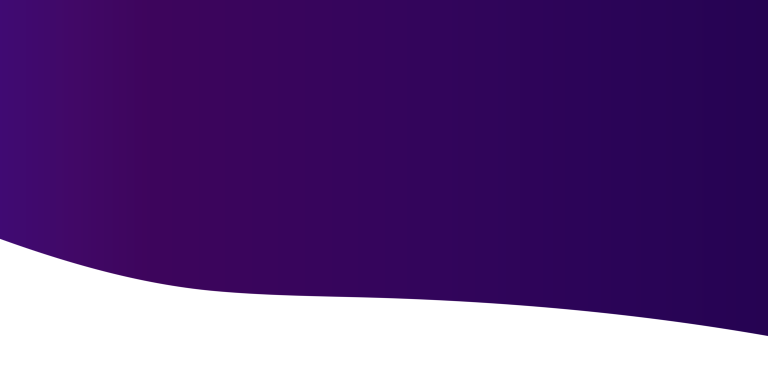
A Shadertoy shader for this background:

```glsl
// A deep violet field that darkens to indigo on the right, above a white wave.
// Colour comes from linear gradient stops; the wave edge is a chain of cubic
// Hermite spans, smoothed by its distance to the pixel centre.

#define PAPER vec3(1.0)
#define EDGE_SOFTNESS 0.7
#define STOP_COUNT 6
#define KNOT_COUNT 4

// Gradient stops: red, green, blue, horizontal position
const vec4 STOPS[STOP_COUNT] = vec4[](
    vec4(0.250, 0.040, 0.450, 0.00),
    vec4(0.254, 0.032, 0.400, 0.10),
    vec4(0.240, 0.018, 0.361, 0.20),
    vec4(0.206, 0.020, 0.361, 0.50),
    vec4(0.166, 0.016, 0.342, 0.80),
    vec4(0.147, 0.012, 0.322, 1.00));

// Wave knots: horizontal position, height, slope
const vec3 KNOTS[KNOT_COUNT] = vec3[](
    vec3(0.00, 0.378, -0.720),
    vec3(0.28, 0.242, -0.180),
    vec3(0.50, 0.224, -0.065),
    vec3(1.00, 0.125, -0.350));

vec3 fieldColor(float x) {
    vec3 color = STOPS[0].rgb;
    for (int i = 1; i < STOP_COUNT; i++) {
        float t = (x - STOPS[i - 1].w) / (STOPS[i].w - STOPS[i - 1].w);
        color = mix(color, STOPS[i].rgb, clamp(t, 0.0, 1.0));
    }
    return color;
}

float hermite(vec3 a, vec3 b, float x) {
    float span = b.x - a.x;
    float t = (x - a.x) / span;
    float s = 1.0 - t;
    return mix(a.y, b.y, t * t * (3.0 - 2.0 * t))
         + span * t * s * (a.z * s - b.z * t);
}

float waveHeight(float x) {
    float height = KNOTS[0].y;
    for (int i = 1; i < KNOT_COUNT; i++) {
        if (x >= KNOTS[i - 1].x) height = hermite(KNOTS[i - 1], KNOTS[i], x);
    }
    return height;
}

void mainImage(out vec4 fragColor, in vec2 fragCoord) {
    vec2 uv = fragCoord / iResolution.xy;

    // Approximate distance to the wave, in canvas heights
    float pixel = 1.0 / iResolution.y;
    float stepX = 1.0 / iResolution.x;
    float rise = waveHeight(uv.x + stepX) - waveHeight(uv.x - stepX);
    float slope = 0.5 * rise / pixel;
    float dist = (uv.y - waveHeight(uv.x)) / sqrt(1.0 + slope * slope);

    // Field above, paper below
    float softness = EDGE_SOFTNESS * pixel;
    float above = smoothstep(-softness, softness, dist);
    fragColor = vec4(mix(PAPER, fieldColor(uv.x), above), 1.0);
}
```
